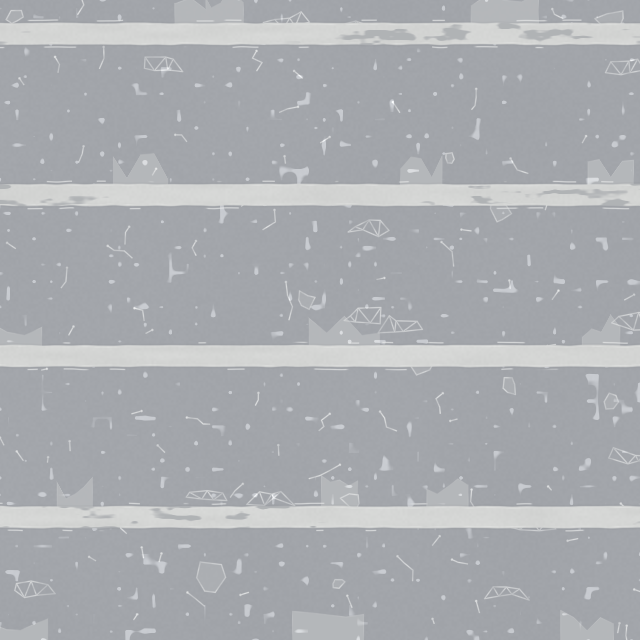
Give the GLSL for this texture, as a three.js fragment shader.

```glsl
varying vec2 vUv;

const vec3 PANEL = vec3(0.635, 0.647, 0.667);
const vec3 STRIPE = vec3(0.83, 0.835, 0.83);
const vec3 CHIP = vec3(0.72, 0.73, 0.74);
const vec3 FLECK = vec3(0.91, 0.915, 0.915);
const float PERIOD = 0.2517;       // spacing of the stripes
const float FIRST_STRIPE = 0.192;  // centre of the lowest stripe
const float HALF_STRIPE = 0.0168;
const float CELLS = 13.0;          // fleck cells across and up
const float FLECK_DENSITY = 0.64;
const float LINE = 0.0009;         // half width of a fleck line
const float SOFT = 0.0013;
const float CLEAN_ROW = 1.0;       // stripe without wear

vec2 hash2(vec2 p) {
  vec3 q = fract(p.xyx * vec3(0.1031, 0.1030, 0.0973));
  q += dot(q, q.yzx + 33.33);
  return fract((q.xx + q.yz) * q.zy);
}

float noise(vec2 p) {
  vec2 i = floor(p), f = fract(p);
  f = f * f * (3.0 - 2.0 * f);
  return mix(mix(hash2(i).x, hash2(i + vec2(1, 0)).x, f.x),
             mix(hash2(i + vec2(0, 1)).x, hash2(i + vec2(1, 1)).x, f.x), f.y);
}

float segment(vec2 p, vec2 a, vec2 b) {
  vec2 d = b - a;
  return length(p - a - d * clamp(dot(p - a, d) / (dot(d, d) + 1e-8), 0.0, 1.0));
}

float cover(float d) { return 1.0 - smoothstep(-SOFT, SOFT, d); }

// Corner k of a fleck: bent stroke, closed ring or zigzag truss
vec2 corner(vec2 cell, float k, float kind) {
  vec2 size = hash2(cell + 71.0);
  if (kind > 0.74 && kind < 0.9) k = mod(k, 6.0);
  vec2 r = hash2(cell * 7.0 + k * 19.0 + 3.0) - 0.5;
  if (kind < 0.74) {
    float tilt = (size.y - 0.5) * 2.4;
    vec2 q = vec2(r.x * 0.016, (k - 1.0) * mix(0.007, 0.019, size.x) + r.y * 0.006);
    return mat2(cos(tilt), sin(tilt), -sin(tilt), cos(tilt)) * q;
  }
  if (kind < 0.9) {
    float angle = k * 1.0472 + r.y * 0.7;
    return vec2(cos(angle), sin(angle)) * mix(0.008, 0.021, size.x) * (1.0 + r.x * 0.8);
  }
  return vec2((k - 3.0) * 0.011, (mod(k, 2.0) - 0.5) * 0.016) + r * 0.014;
}

// Returns line coverage and fill coverage of the scattered flecks
vec2 flecks(vec2 p) {
  vec2 result = vec2(0.0);
  for (int j = -1; j <= 1; j++) for (int i = -1; i <= 1; i++) {
    vec2 cell = floor(p * CELLS) + vec2(i, j) + 40.0;
    vec2 pick = hash2(cell + 11.0);
    if (pick.x > FLECK_DENSITY) continue;
    float kind = pick.y;
    vec2 centre = (cell - 40.0 + hash2(cell + 29.0)) / CELLS;
    vec2 q = p - centre;
    float links = kind < 0.42 ? 1.0 : kind < 0.6 ? 2.0 : kind < 0.74 ? 3.0 : 6.0;
    float d = 1.0;
    bool inside = false;
    vec2 before = corner(cell, 0.0, kind), a = before;
    for (int k = 1; k <= 6; k++) {
      if (float(k) > links) break;
      vec2 b = corner(cell, float(k), kind);
      d = min(d, segment(q, a, b));
      if (kind > 0.9) d = min(d, segment(q, before, b));
      if ((a.y > q.y) != (b.y > q.y) && q.x < a.x + (b.x - a.x) * (q.y - a.y) / (b.y - a.y))
        inside = !inside;
      before = a;
      a = b;
    }
    // Thickened end and uneven brightness
    float bead = kind < 0.74 ? length(q - a) - 0.0018 : 1.0;
    float fade = mix(0.45, 1.0, noise(p * 110.0)) * (kind < 0.74 ? 1.0 : 0.8);
    result.x = max(result.x, cover(min(d - LINE, bead)) * fade);
    if (kind > 0.74 && kind < 0.9 && inside) result.y = max(result.y, smoothstep(0.0, SOFT, d));
  }
  return result;
}

// Signed distance to jagged chips standing on the lower edge of a panel
float shards(vec2 p) {
  float row = floor((p.y - FIRST_STRIPE) / PERIOD);
  float h = p.y - max(FIRST_STRIPE + row * PERIOD + HALF_STRIPE, 0.0);
  float d = 1.0;
  for (int i = 0; i < 3; i++) {
    vec2 id = vec2(row + 9.0, float(i) * 5.0 + 2.0);
    vec2 r = hash2(id);
    float width = mix(0.05, 0.115, r.y);
    float x = p.x - (float(i) + r.x) / 3.0;
    float t = (x / width + 0.5) * 4.0, k = floor(t);
    float tooth = mix(hash2(id + k * 13.0 + 50.0).y, hash2(id + k * 13.0 + 63.0).y, fract(t));
    d = min(d, max(abs(x) - width * 0.5, (h - 0.008 - 0.04 * tooth) * 0.8));
  }
  return d;
}

void main() {
  vec2 p = vUv;
  float grain = noise(p * 260.0) - 0.5;
  vec3 color = PANEL + 0.012 * grain + 0.012 * (noise(p * 5.0) - 0.5);

  // Chips and flecks on the panels
  float shard = shards(p);
  vec2 marks = flecks(p);
  color = mix(color, CHIP, max(cover(shard) * 0.85, marks.y * 0.45));
  color = mix(color, FLECK, cover(abs(shard) - 0.0004) * 0.4 * noise(p * 60.0));
  color = mix(color, FLECK, marks.x);
  color += 0.15 * smoothstep(0.86, 0.95, noise(p * 75.0 + 17.0));

  // Stripe with uneven edges and broken bright dashes beside it
  float row = floor((p.y - FIRST_STRIPE) / PERIOD + 0.5);
  float y = p.y - FIRST_STRIPE - row * PERIOD;
  float edge = abs(y) - HALF_STRIPE + 0.0016 * (noise(vec2(p.x * 45.0, row * 9.0 + sign(y) + 30.0)) - 0.5);
  float dash = smoothstep(0.72, 0.8, noise(vec2(p.x * 38.0, row * 7.0 + sign(y) * 2.0 + 50.0)));
  color = mix(color, FLECK, dash * cover(abs(edge - 0.004) - LINE) * 0.75);
  color *= 1.0 - 0.025 * cover(abs(edge - 0.0015) - 0.001);
  vec3 stripe = STRIPE + 0.014 * grain + 0.025 * (noise(p * vec2(12.0, 90.0)) - 0.5);
  stripe += 0.05 * cover(abs(edge + 0.0025) - 0.0004) * noise(vec2(p.x * 60.0, row + 20.0));

  // Long grey scuffs, gathered at one part of each worn stripe
  float zone = 0.5 + 0.5 * cos(6.2832 * (p.x - 0.27 - 0.83 * row));
  float scuff = noise(p * vec2(24.0, 120.0) + 8.0) * 0.75 + noise(p * vec2(90.0, 260.0)) * 0.25;
  float wear = smoothstep(0.8, 0.95, scuff + 0.22 * zone) * step(0.5, abs(row - CLEAN_ROW));
  stripe = mix(stripe, CHIP - 0.03, wear * smoothstep(0.25, 0.6, zone));
  color = mix(color, stripe, cover(edge));

  gl_FragColor = vec4(color, 1.0);
}
```
